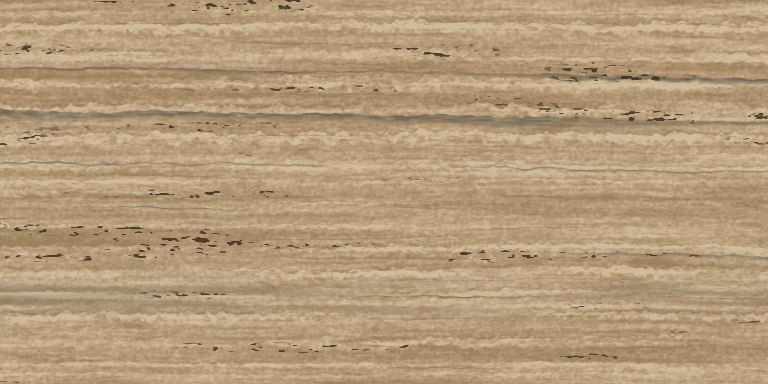
This texture is drawn by a WebGL 1 fragment shader. Its source:

```glsl
precision highp float;
// Vein-cut travertine: warped tan layers, toothed cream crusts, grey veins and sparse pits.

#define WARP 0.010
#define BAND_CONTRAST 0.46
#define LINE_CONTRAST 0.50
#define GRAIN 0.50
#define CRUST 0.42
#define HAIRLINE 0.34
#define VEIN_STRENGTH 0.95
#define PIT_STRENGTH 0.85
#define BASE_TONE 0.47

uniform vec2 u_resolution;

const vec3 BROWN = vec3(0.610, 0.505, 0.365);
const vec3 TAN   = vec3(0.716, 0.606, 0.472);
const vec3 CREAM = vec3(0.815, 0.733, 0.603);
const vec3 GREY  = vec3(0.465, 0.420, 0.345);
const vec3 PIT   = vec3(0.230, 0.180, 0.120);

float hash(vec2 p) {
  vec3 q = fract(vec3(p.xyx) * 0.1031);
  q += dot(q, q.yzx + 33.33);
  return fract((q.x + q.y) * q.z);
}

// One row of smooth noise, shifted by its own random amount
float rowNoise(float x, float row) {
  x += 19.0 * hash(vec2(row, 2.3));
  float i = floor(x), f = fract(x);
  return mix(hash(vec2(i, row)), hash(vec2(i + 1.0, row)), f * f * (3.0 - 2.0 * f));
}

// Value noise without upright lattice lines, 0 to 1
float noise(vec2 p) {
  float row = floor(p.y), f = fract(p.y);
  return mix(rowNoise(p.x, row), rowNoise(p.x, row + 1.0), f * f * (3.0 - 2.0 * f));
}

// Noise centred on zero
float wave(vec2 p) { return noise(p) - 0.5; }

// Cream deposits: sharp scalloped top, toothed fade below, dark seam above
float crusts(vec2 p, float rows, float seed) {
  float v = p.y * rows + seed + 0.9 * wave(vec2(seed, p.y * rows * 0.4));
  float row = floor(v);
  float rnd = hash(vec2(row, seed));
  float scallop = 0.13 * wave(vec2(p.x * 20.0, row + seed))
                + 0.15 * wave(vec2(p.x * 55.0, row * 3.0 + seed))
                + 0.12 * wave(vec2(p.x * 120.0, row * 7.0 + seed));
  float d = fract(v) - mix(0.52, 0.72, rnd) + scallop;
  float teeth = 0.6 * rowNoise(p.x * 60.0, row * 5.0 + seed) + 0.4 * rowNoise(p.x * 125.0, row + 40.0);
  float depth = mix(0.14, 0.30, hash(vec2(seed, row))) + 0.26 * (teeth - 0.3);
  float body = smoothstep(-depth - 0.06, -depth + 0.05, d) * (1.0 - smoothstep(-0.02, 0.04, d));
  float seam = smoothstep(0.0, 0.05, d) * (1.0 - smoothstep(0.05, 0.17, d));
  float strength = smoothstep(0.40, 0.90, rnd * 0.65 + 0.5 * noise(vec2(p.x * 3.5, row + 7.0)));
  float mottled = 0.55 + 0.9 * noise(p * vec2(70.0, 160.0));
  return (body * mottled - 0.4 * seam) * strength;
}

// Thin broken brown lines where a noise field crosses its middle
float hairlines(vec2 p) {
  float n = abs(wave(vec2(p.x * 1.5, p.y * 38.0)) + 0.12 * wave(p * vec2(28.0, 90.0)));
  float broken = smoothstep(0.50, 0.72, noise(p * vec2(7.0, 45.0) + 31.0));
  return (1.0 - smoothstep(0.02, 0.09, n)) * broken;
}

// Grey mineral veins: crisp upper edge, soft lower edge, broken along their length
float veins(vec2 p) {
  float total = 0.0;
  for (int i = 0; i < 6; i++) {
    float k = float(i);
    float rnd = hash(vec2(k, 4.7));
    float height = 0.812 - 0.117 * k + 0.02 * (rnd - 0.5) - 0.014 * (p.x - 1.0);
    float thick = i == 1 ? 0.034 : mix(0.009, 0.016, rnd);
    thick *= 0.45 + noise(vec2(p.x * 3.0, k * 9.0));
    float d = height - p.y + 0.006 * wave(vec2(p.x * 14.0, k * 5.0))
            + 0.004 * wave(vec2(p.x * 60.0, k * 3.0));
    float body = smoothstep(-0.001, 0.003, d) * (1.0 - smoothstep(0.2 * thick, thick, d));
    float presence = smoothstep(0.35, 0.65, rowNoise(p.x * 2.2, k * 7.0 + 1.0));
    presence = i < 2 ? 0.6 + 0.4 * presence : presence * 0.75;
    total = max(total, body * presence);
  }
  return total * (0.5 + 0.8 * noise(p * vec2(32.0, 190.0)));
}

// Rare thin holes strung along a few layers
float pits(vec2 p) {
  float cluster = smoothstep(0.76, 0.88, noise(vec2(p.x * 2.6, p.y * 30.0 + 5.0)));
  float slots = 0.65 * noise(p * vec2(38.0, 190.0)) + 0.35 * noise(p * vec2(100.0, 230.0));
  return cluster * smoothstep(0.66, 0.76, slots);
}

void main() {
  vec2 p = gl_FragCoord.xy / u_resolution.y;

  // Gentle bending of the layers
  vec2 q = p;
  q.y += WARP * wave(vec2(p.x * 1.7, p.y * 3.0))
       + 0.4 * WARP * wave(vec2(p.x * 8.0, p.y * 14.0))
       + 0.3 * WARP * wave(vec2(p.x * 30.0, p.y * 40.0));

  // Layer tone, from broad bands to thin lines
  float tone = BASE_TONE;
  tone += BAND_CONTRAST * wave(vec2(q.x * 0.4, q.y * 11.0 + 2.0));
  tone += BAND_CONTRAST * 0.7 * wave(vec2(q.x * 0.8, q.y * 29.0));
  tone += LINE_CONTRAST * 0.8 * wave(vec2(q.x * 2.5, q.y * 75.0));
  tone += LINE_CONTRAST * 0.7 * wave(vec2(q.x * 9.0, q.y * 150.0));

  // Fine grain and short upright crystal streaks
  tone += GRAIN * 0.6 * wave(p * vec2(60.0, 170.0));
  tone += GRAIN * 0.7 * wave(p * vec2(160.0, 230.0) + 9.0);
  tone += GRAIN * 0.4 * wave(p * vec2(130.0, 70.0) + 5.0);

  // Crusts in two sizes, and hairlines
  tone += CRUST * crusts(q, 15.0, 3.0) + CRUST * 0.7 * crusts(q, 33.0, 11.0);
  tone -= HAIRLINE * hairlines(q);

  // Ramp from brown through tan to cream
  tone = clamp(tone, 0.0, 1.0);
  vec3 color = mix(BROWN, TAN, min(tone * 2.0, 1.0));
  color = mix(color, CREAM, clamp(tone * 2.0 - 1.0, 0.0, 1.0));

  // Smoky zone, veins and pits
  float rise = (q.y - 0.23) / 0.045;
  float smoke = exp(-rise * rise) * smoothstep(0.3, 0.8, noise(q * vec2(3.0, 80.0)));
  color = mix(color, GREY, 0.45 * smoke);
  color = mix(color, GREY, clamp(VEIN_STRENGTH * veins(q), 0.0, 1.0));
  color = mix(color, PIT, PIT_STRENGTH * pits(q));

  gl_FragColor = vec4(color, 1.0);
}
```
